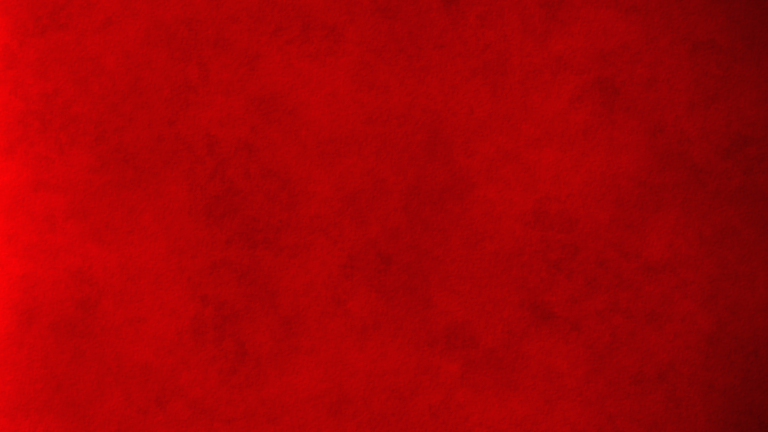
Reproduce this texture procedurally as a Shadertoy shader.

```glsl
// Red felt-like paper lit from the left edge and falling into shadow on the right.
// Smooth cellular noise is layered into soft blotches, and its slope at a fine
// scale gives the embossed grain of the surface.

const vec3 RED_TINT = vec3(1.0, 0.012, 0.018);
const vec3 RED_FLOOR = vec3(0.0, 0.006, 0.008);

float hash(vec2 p) {
    vec3 q = fract(p.xyx * vec3(0.1031, 0.1030, 0.0973));
    q += dot(q, q.yzx + 33.33);
    return fract((q.x + q.y) * q.z);
}

vec2 hash2(vec2 p) {
    return vec2(hash(p + 17.3), hash(p + 61.7));
}

// Cellular noise: every jittered cell point spreads its own random value
float cellNoise(vec2 p) {
    vec2 cell = floor(p);
    vec2 local = p - cell;
    float total = 0.0;
    float weights = 0.0;
    for (int y = -1; y <= 1; y++) {
        for (int x = -1; x <= 1; x++) {
            vec2 o = vec2(x, y);
            vec2 d = o + hash2(cell + o) - local;
            float w = exp(-7.0 * dot(d, d));
            total += w * hash(cell + o);
            weights += w;
        }
    }
    return total / weights;
}

// Rotated octaves of cellular noise, centred on zero
float layeredNoise(vec2 p, int octaves, float gain) {
    mat2 turn = mat2(0.8, 0.6, -0.6, 0.8);
    float sum = 0.0;
    float amplitude = 1.0;
    float range = 0.0;
    for (int i = 0; i < octaves; i++) {
        sum += amplitude * (cellNoise(p) - 0.5);
        range += amplitude;
        amplitude *= gain;
        p = turn * p * 2.03 + 19.7;
    }
    return sum / range;
}

// Light across the sheet, uv from 0 to 1
float sheetLight(vec2 uv) {
    vec2 c = 2.0 * uv - 1.0;
    float edge = c.y * c.y;
    float glow = 0.23 * exp(-15.0 * uv.x) * (1.0 - 0.35 * edge);
    float shade = 0.215 * pow(smoothstep(0.74, 1.04, uv.x), 1.5);
    float corners = 0.07 * edge * edge * c.x * c.x * smoothstep(0.3, 0.9, uv.x);
    float top = 0.02 * smoothstep(0.75, 1.0, uv.y);
    return 0.708 - 0.085 * uv.x + glow - shade - corners - top;
}

// Fine bumps lit from the upper left
float embossedGrain(vec2 p, float frequency) {
    vec2 q = p * frequency;
    vec2 toLight = vec2(-0.3, 0.3);
    return cellNoise(q - toLight) - cellNoise(q + toLight);
}

void mainImage(out vec4 fragColor, in vec2 fragCoord) {
    vec2 uv = fragCoord / iResolution.xy;
    vec2 p = fragCoord / iResolution.y;

    // Broad clouds, with darker smudges where they dip
    float clouds = layeredNoise(p * 3.6 + 4.1, 6, 0.74);
    float smudges = smoothstep(0.03, 0.22, layeredNoise(p * 5.0 + 31.0, 6, 0.8));

    // Fibre-sized mottling and surface grain
    float mottle = layeredNoise(p * 62.0 + 8.6, 2, 0.9);
    float grain = embossedGrain(p, 185.0);

    float relief = 0.25 * clouds - 0.055 * smudges + 0.05 * mottle + 0.042 * grain;
    float light = sheetLight(uv);
    float tone = light + relief * mix(0.6, 1.0, smoothstep(0.25, 0.6, light));

    fragColor = vec4(clamp(RED_TINT * tone + RED_FLOOR, 0.0, 1.0), 1.0);
}
```
